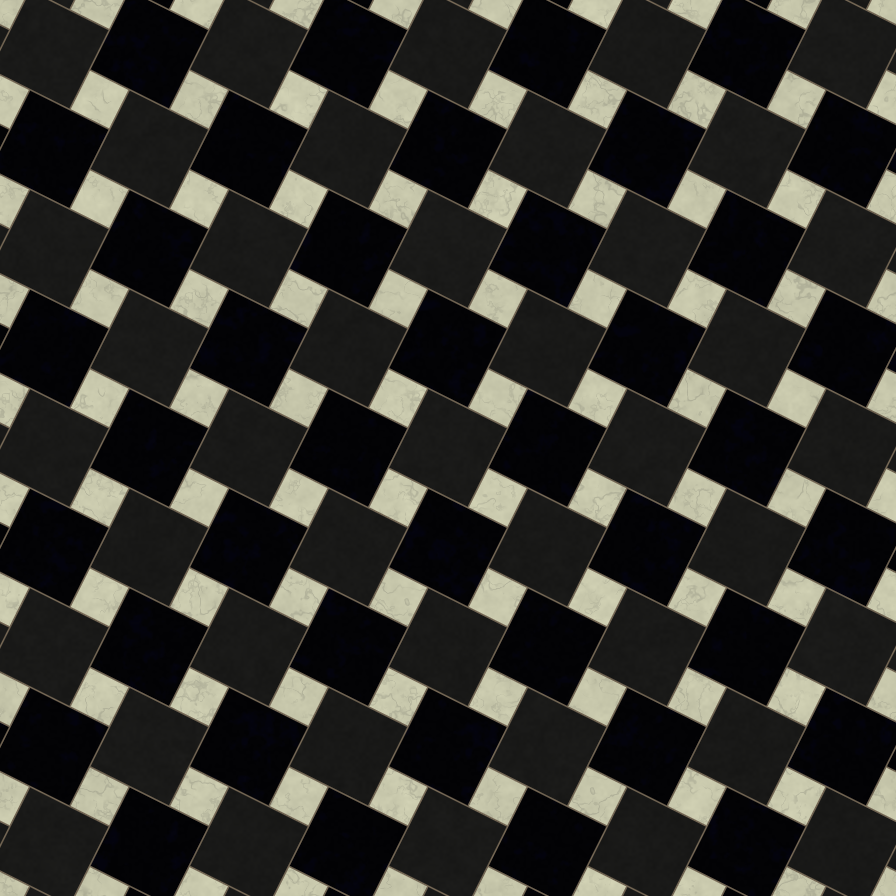
This pattern is drawn by a Shadertoy shader. Its source:

```glsl
const float REPEATS = 9.0;

float hash(vec2 p) {
    return fract(sin(dot(p, vec2(12.9898, 78.233))) * 43758.5453);
}

// Value noise on the unit square, wrapping after a whole number of cells
float noise(vec2 uv, float cells) {
    vec2 p = uv * cells, i = floor(p), f = fract(p);
    f = f * f * (3.0 - 2.0 * f);
    vec2 a = mod(i, cells), b = mod(i + 1.0, cells);
    return mix(mix(hash(a), hash(vec2(b.x, a.y)), f.x),
               mix(hash(vec2(a.x, b.y)), hash(b), f.x), f.y);
}

float fbm(vec2 uv, float cells) {
    float sum = 0.0, amp = 0.5;
    for (int i = 0; i < 4; i++) {
        sum += amp * noise(uv + 0.137 * float(i), cells);
        cells *= 2.0;
        amp *= 0.5;
    }
    return sum / 0.9375;
}

// Thin broken lines along the middle level of the noise
float veins(vec2 uv, float cells) {
    float line = 1.0 - smoothstep(0.0, 0.045, abs(fbm(uv, cells) - 0.5));
    return line * smoothstep(0.35, 0.7, noise(uv + 0.41, cells));
}

// Square whose sides lean with slope one half
float tiltedSquare(vec2 p, float halfSide) {
    vec2 q = abs(mat2(2.0, 1.0, -1.0, 2.0) * p) * inversesqrt(5.0);
    return max(q.x, q.y) - halfSide;
}

void mainImage(out vec4 fragColor, in vec2 fragCoord) {
    vec2 uv = fragCoord / iResolution.xy;
    vec2 p = uv * REPEATS;
    float pixel = REPEATS / iResolution.y;

    // Small tiles sit on the grid corners
    vec2 corner = round(p);
    float smallDist = tiltedSquare(p - corner, 0.5 * inversesqrt(5.0));

    // Large tiles sit on the cell centres and overlap the next cells
    float bigDist = 1e3;
    vec2 bigId = vec2(0.0);
    for (int y = -1; y <= 1; y++) {
        for (int x = -1; x <= 1; x++) {
            vec2 cell = floor(p) + vec2(x, y);
            float d = tiltedSquare(p - cell - 0.5, inversesqrt(5.0));
            if (d < bigDist) {
                bigDist = d;
                bigId = cell;
            }
        }
    }

    bool isSmall = smallDist < bigDist;
    vec2 id = mod(isSmall ? corner : bigId, REPEATS);
    float tone = hash(id + (isSmall ? 31.7 : 5.3));
    vec2 stoneUv = uv + vec2(tone, hash(id + 17.1));
    float mottle = fbm(stoneUv, 72.0) - 0.5;
    float grain = noise(stoneUv, 256.0) - 0.5;

    vec3 stone;
    if (isSmall) {
        // Cream marble
        stone = vec3(0.785, 0.785, 0.675) * (1.0 + 0.09 * mottle + 0.03 * grain);
        float vein = max(veins(stoneUv, 45.0), 0.7 * veins(stoneUv + 0.29, 63.0));
        stone = mix(stone, vec3(0.58, 0.58, 0.51), 0.42 * vein);
        stone *= 0.985 + 0.03 * tone;
    } else if (mod(id.x + id.y, 2.0) < 0.5) {
        // Charcoal
        stone = vec3(0.097, 0.097, 0.092) * (1.0 + 0.2 * mottle + 0.12 * grain);
        stone *= 0.97 + 0.06 * tone;
    } else {
        // Black with faint blue clouds
        stone = vec3(0.01, 0.01, 0.018) * (1.0 + 0.3 * grain);
        stone += vec3(0.003, 0.003, 0.035) * smoothstep(0.05, 0.3, mottle);
    }

    // Grout
    vec3 grout = vec3(0.44, 0.39, 0.32) * (0.95 + 0.1 * noise(uv, 180.0));
    float cover = clamp(0.5 - (min(smallDist, bigDist) + 0.008) / pixel, 0.0, 1.0);
    fragColor = vec4(mix(grout, stone, cover), 1.0);
}
```
